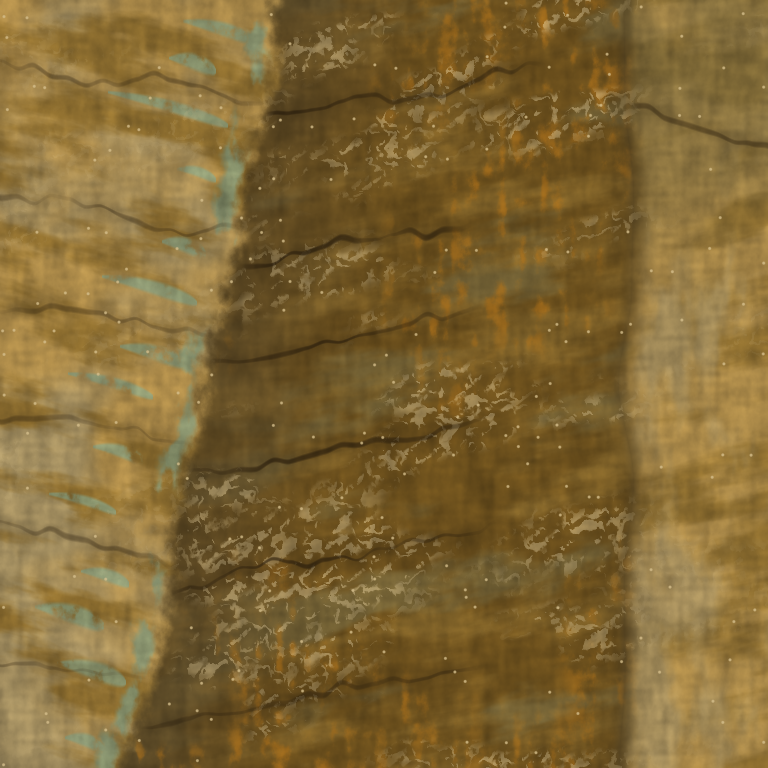
This texture is drawn by a WebGL 1 fragment shader. Its source:

```glsl
precision highp float;
uniform vec2 u_resolution;

const vec3 UMBER = vec3(0.42, 0.31, 0.11);
const vec3 SHADE = vec3(0.34, 0.27, 0.14);
const vec3 OLIVE = vec3(0.46, 0.40, 0.23);
const vec3 OCHRE = vec3(0.54, 0.42, 0.18);
const vec3 GOLD = vec3(0.66, 0.53, 0.28);
const vec3 SAND = vec3(0.63, 0.55, 0.37);
const vec3 RUST = vec3(0.60, 0.39, 0.09);
const vec3 TEAL = vec3(0.50, 0.58, 0.46);
const vec3 CHALK = vec3(0.76, 0.68, 0.50);
const vec3 CRACK = vec3(0.17, 0.12, 0.05);
const float SEAM_X = 0.815;
const float CRACK_SLOPE = 0.20;
const float CRACK_WIDTH = 0.0035;
const float WEAVE_SCALE = 150.0;
const float WEAVE_STRENGTH = 0.10;
const float SPECK_SCALE = 75.0;
const float SPECK_CHANCE = 0.035;

float hash(vec2 p) {
  return fract(sin(dot(p, vec2(127.1, 311.7))) * 43758.545);
}

float noise(vec2 p) {
  vec2 i = floor(p), f = fract(p);
  f = f * f * (3.0 - 2.0 * f);
  return mix(mix(hash(i), hash(i + vec2(1.0, 0.0)), f.x),
             mix(hash(i + vec2(0.0, 1.0)), hash(i + 1.0), f.x), f.y);
}

float fbm(vec2 p) {
  float sum = 0.0, amp = 0.5;
  for (int i = 0; i < 5; i++) {
    sum += amp * noise(p);
    p = mat2(1.6, 1.2, -1.2, 1.6) * p + 7.3;
    amp *= 0.5;
  }
  return sum;
}

// Slanted left border of the dark band
float bandEdge(float y) {
  return 0.17 + 0.20 * y + 0.025 * (noise(vec2(y * 9.0, 3.0)) - 0.5);
}

// Broken dark line; span holds its first and last x
float crack(vec2 p, float y, float slope, vec2 span, float seed) {
  float wobble = 0.030 * (noise(vec2(p.x * 9.0, seed)) - 0.5)
               + 0.012 * (noise(vec2(p.x * 45.0, seed)) - 0.5);
  float d = abs(p.y - y - slope * (p.x - span.x) - wobble);
  float width = CRACK_WIDTH * (0.4 + 1.1 * noise(vec2(p.x * 22.0, seed + 5.0)));
  float ends = smoothstep(span.x, span.x + 0.02, p.x)
             * (1.0 - smoothstep(span.y - 0.08, span.y, p.x));
  float core = 1.0 - smoothstep(width * 0.3, width + 0.002, d);
  float halo = 0.3 * exp(-d * 90.0);
  return ends * max(core * (0.35 + 0.6 * noise(vec2(p.x * 14.0, seed + 9.0))), halo);
}

// Tapered brush mark ending at tip, thickest near the tip
float brush(vec2 p, vec2 tip, float len, float slope, float width) {
  float t = (p.x - tip.x) / len + 1.0;
  float s = clamp(t, 0.0, 1.0);
  float d = abs(p.y - tip.y - slope * (p.x - tip.x) - 0.018 * s * (1.0 - s));
  float w = width * s * sqrt(1.0 - s) * 2.6;
  return (1.0 - smoothstep(w * 0.6, w + 0.003, d)) * step(0.0, t) * step(t, 1.0);
}

void main() {
  vec2 p = gl_FragCoord.xy / u_resolution;
  vec2 slanted = vec2(p.x, p.y - CRACK_SLOPE * p.x);
  float broad = fbm(p * 5.0 + 2.0);
  float smear = fbm(slanted * vec2(7.0, 25.0));
  float fine = fbm(p * vec2(55.0, 45.0));
  float streak = noise(p * vec2(110.0, 12.0));
  float edge = bandEdge(p.y) + 0.025 * (fine - 0.5);

  // Three painted zones
  vec3 left = mix(GOLD, SAND, smoothstep(0.35, 0.6, broad));
  left = mix(left, OCHRE, smoothstep(0.42, 0.68, fbm(vec2(p.x * 9.0, p.y * 26.0 + p.x * 6.0))));
  vec3 middle = mix(UMBER, OCHRE, 0.7 * smoothstep(0.45, 0.72, smear));
  middle = mix(middle, OLIVE, 0.8 * smoothstep(0.48, 0.66, fbm(slanted * vec2(6.0, 16.0) + 19.0)));
  float gloom = smoothstep(0.22, 0.0, p.x - edge) * (0.4 + broad);
  middle = mix(middle, SHADE, clamp(gloom, 0.0, 0.85));
  middle = mix(middle, RUST, 0.7 * smoothstep(0.50, 0.72, 0.65 * fine + 0.35 * streak) * smoothstep(0.4, 0.6, broad));
  vec3 right = mix(OCHRE, GOLD, smoothstep(0.32, 0.6, smear));
  right = mix(right, SAND, 0.8 * smoothstep(0.45, 0.62, fbm(p * vec2(12.0, 5.0) + 31.0)));
  right = mix(right, OLIVE, 0.6 * smoothstep(0.5, 0.9, p.y) * smoothstep(0.3, 0.6, broad));
  float seam = SEAM_X + 0.02 * (noise(vec2(p.y * 8.0, 41.0)) - 0.5);
  vec3 color = mix(left, middle, smoothstep(-0.012, 0.014, p.x - edge));
  color = mix(color, right, smoothstep(-0.012, 0.025, p.x - seam));
  color = mix(color, SHADE * 0.8, 0.5 * exp(-abs(p.x - seam) * 75.0) * (0.5 + broad));

  // Teal marks beside and along the slanted border
  float teal = 0.0;
  for (int i = 0; i < 14; i++) {
    float k = float(i);
    float y = (k + 0.2 + 0.6 * hash(vec2(k, 1.0))) / 14.0;
    vec2 tip = vec2(bandEdge(y) - 0.02 - 0.06 * hash(vec2(k, 2.0)), y);
    float len = 0.05 + 0.10 * hash(vec2(k, 3.0)) * (0.4 + y);
    teal = max(teal, brush(p, tip, len, -0.28, 0.006 + 0.009 * hash(vec2(k, 4.0))));
  }
  float border = 1.0 - smoothstep(0.006, 0.020, abs(p.x - edge + 0.022));
  teal = max(teal * smoothstep(0.25, 0.5, fine), border * smoothstep(0.48, 0.62, fbm(p * vec2(28.0, 18.0) + 8.0)));
  color = mix(color, TEAL, 0.8 * teal);

  // Crumbly pale flakes gathered in slanted bands
  float inside = smoothstep(0.0, 0.04, p.x - edge) * (1.0 - smoothstep(0.78, 0.86, p.x));
  float patches = smoothstep(0.48, 0.66, fbm(slanted * vec2(5.0, 13.0) + 53.0));
  float flakes = smoothstep(0.55, 0.78, noise(p * vec2(120.0, 150.0) + 6.0 * fine));
  color = mix(color, CHALK, 0.55 * flakes * patches * (0.25 + 0.75 * inside));

  // Cracks rise across the band and sink on the left
  float dark = 0.0;
  for (int i = 0; i < 6; i++) {
    float k = float(i);
    float y = 0.04 + 0.155 * k + 0.04 * hash(vec2(k, 6.0));
    vec2 span = vec2(bandEdge(y), 0.58 + 0.25 * hash(vec2(k, 7.0)));
    dark = max(dark, crack(p, y, CRACK_SLOPE * (0.6 + 0.5 * hash(vec2(k, 8.0))), span, k * 13.0));
    dark = max(dark, 0.55 * crack(p, y + 0.09, -0.16, vec2(-0.05, bandEdge(y) + 0.03), k * 17.0 + 4.0));
  }
  dark = max(dark, crack(p, 0.865, -0.28, vec2(SEAM_X, 1.1), 77.0));
  color = mix(color, CRACK, 0.85 * dark);

  // Canvas weave, grain and bright specks
  float weave = noise(p * vec2(WEAVE_SCALE, 30.0)) + noise(p * vec2(30.0, WEAVE_SCALE)) - 1.0;
  color *= 1.0 + WEAVE_STRENGTH * weave + 0.35 * (fine - 0.48) + 0.08 * (streak - 0.5);
  vec2 cell = floor(p * SPECK_SCALE);
  vec2 center = 0.25 + 0.5 * vec2(hash(cell + 3.0), hash(cell + 9.0));
  float speck = 1.0 - smoothstep(0.06, 0.22, length(fract(p * SPECK_SCALE) - center));
  color = mix(color, CHALK * 1.1, 0.8 * speck * step(hash(cell), SPECK_CHANCE));
  gl_FragColor = vec4(color, 1.0);
}
```
